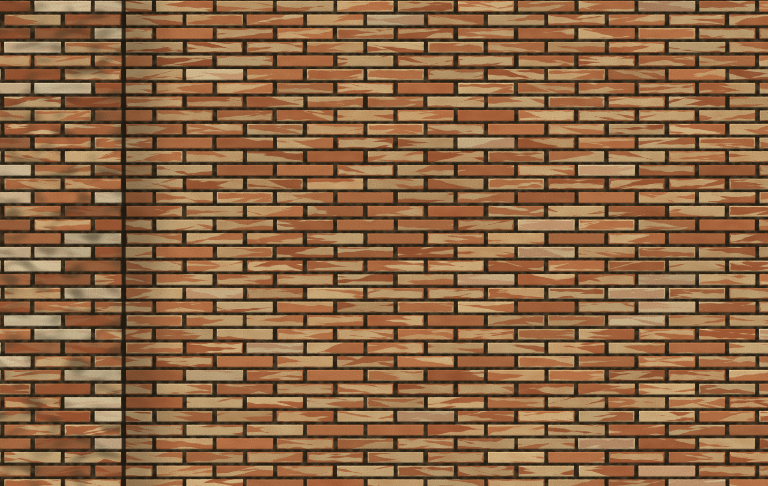
A WebGL 2 fragment shader for this texture:

```glsl
#version 300 es
precision highp float;
// Running-bond wall of long, thin bricks: tan faces smeared with orange wedges,
// dark recessed joints, and a weathered pier at the left behind a shaded corner.
// Each brick is a rounded box; hashes per cell choose its wedges, tone and wear.
uniform vec2 u_resolution;
out vec4 fragColor;

// Layout, in units of the canvas height
const float ROWS = 35.55;
const float COLUMNS = 8.06;                  // bricks per canvas height of width
const vec2 PHASE = vec2(0.06, 0.034);
const vec2 JOINT = vec2(0.0043, 0.0028);     // half widths: upright, level
const float CORNER_X = 0.2545;
const float CORNER_HALF = 0.0042;
const float PIER_SHIFT = 0.02;
const float ROUNDING = 0.0015;
const int WEDGES = 3;

const vec3 TAN = vec3(0.755, 0.635, 0.455);
const vec3 SAND = vec3(0.70, 0.535, 0.355);
const vec3 ORANGE = vec3(0.665, 0.405, 0.245);
const vec3 RUST = vec3(0.57, 0.30, 0.17);
const vec3 PALE = vec3(0.78, 0.73, 0.60);
const vec3 SOOT = vec3(0.25, 0.21, 0.14);
const vec3 GAP = vec3(0.15, 0.12, 0.075);
const vec3 MORTAR = vec3(0.34, 0.27, 0.18);

vec2 hash2(vec2 p) {
  vec3 q = fract(p.xyx * vec3(0.1031, 0.1030, 0.0973));
  q += dot(q, q.yzx + 33.33);
  return fract((q.xx + q.yz) * q.zy);
}

float corner(vec2 cell, vec2 f, vec2 o) {
  return dot(hash2(cell + o) * 2.0 - 1.0, f - o);
}

// Gradient noise, roughly -0.7 to 0.7
float noise(vec2 p) {
  vec2 i = floor(p), f = p - i;
  vec2 u = f * f * f * (f * (f * 6.0 - 15.0) + 10.0);
  return mix(mix(corner(i, f, vec2(0, 0)), corner(i, f, vec2(1, 0)), u.x),
             mix(corner(i, f, vec2(0, 1)), corner(i, f, vec2(1, 1)), u.x), u.y);
}

float roundedBox(vec2 p, vec2 halfSize, float r) {
  vec2 q = abs(p) - halfSize + r;
  return length(max(q, 0.0)) + min(max(q.x, q.y), 0.0) - r;
}

// Orange cover of one brick; p and edge are measured in row heights
float smears(vec2 p, vec2 id, float edge, float soft) {
  float d = -1.0;
  for (int i = 0; i < WEDGES; i++) {
    vec2 a = hash2(id + float(i) * 17.3 + 3.1);
    vec2 b = hash2(id + float(i) * 29.7 + 71.9);
    float tip = (b.x - 0.5) * 3.6;
    float along = (p.x - tip) * (a.y > 0.5 ? 1.0 : -1.0);
    float axis = (fract(a.y * 7.0) - 0.5) * 0.7 + (a.x - 0.5) * 0.55 * (p.x - tip);
    d = max(d, along * mix(0.04, 0.18, b.y) - abs(p.y - axis));
  }
  vec2 kind = hash2(id + 151.7);
  if (kind.x < 0.5) d = max(d, edge + 0.09);           // coloured rim
  if (kind.y < 0.28) d = -d;                           // tan wedges on orange
  if (kind.y > 0.91) d += 0.5;                         // nearly all orange
  d += 0.14 * noise(p * vec2(1.3, 3.5) + id * 5.3);
  return smoothstep(-soft, soft, d);
}

void main() {
  vec2 p = gl_FragCoord.xy / u_resolution.y;
  float pixel = 1.0 / u_resolution.y;
  float pier = 1.0 - step(CORNER_X, p.x);

  // Brick cell: rows count down from the top, even ones shifted by half
  vec2 grid = vec2(p.x * COLUMNS - PHASE.x + pier * PIER_SHIFT,
                   (1.0 - p.y) * ROWS + PHASE.y);
  float row = floor(grid.y);
  grid.x -= 0.5 * (1.0 - mod(row, 2.0));
  vec2 id = vec2(floor(grid.x) + 20.0 + 60.0 * pier, row + 5.0);
  vec2 cellSize = 1.0 / vec2(COLUMNS, ROWS);
  vec2 local = (fract(grid) - 0.5) * cellSize * vec2(1.0, -1.0);
  vec2 tone = hash2(id + 7.7), wear = hash2(id + 311.3);
  float grain = noise(p * 420.0);
  float cloud = noise(p * vec2(28.0, 60.0) + 9.0);

  // Outline with small differences between bricks
  vec2 halfSize = cellSize * 0.5 - JOINT + (wear - 0.5) * vec2(0.0016, 0.0005);
  float box = roundedBox(local, halfSize, ROUNDING) + 0.0005 * noise(p * 190.0);
  float face = 1.0 - smoothstep(-0.7 * pixel, 0.7 * pixel, box);

  // Smeared face
  float soft = max(0.03, 0.7 * pixel * ROWS);
  float cover = smears(local * ROWS, id, box * ROWS, soft);
  vec3 ground = mix(TAN, SAND, clamp(tone.x * 0.8 + cloud * 0.7, 0.0, 1.0));
  vec3 smear = mix(ORANGE, RUST, clamp(tone.y * tone.y + cloud * 0.5, 0.0, 1.0));
  vec3 brick = mix(ground, smear, cover * 0.92);
  brick = mix(brick, PALE, 0.45 * step(0.95, wear.x));

  // Pier: bleached, reddened and sooty bricks
  vec3 aged = mix(brick, PALE, 0.75 * step(0.76, wear.x));
  aged = mix(aged, RUST * 0.92, 0.7 * step(wear.x, 0.28));
  float stain = smoothstep(-0.1, 0.5, noise(p * vec2(22.0, 38.0)));
  brick = mix(brick, mix(aged, SOOT, 0.5 * stain), pier);

  // Worn surface and lit or shaded edges
  brick *= 0.93 + 0.14 * wear.y + 0.10 * grain;
  float rim = smoothstep(-0.0032, -0.0004, box);
  vec2 side = local / halfSize;
  brick *= 1.0 + rim * (0.16 * smoothstep(0.4, 0.9, side.y)
    + 0.10 * step(side.x, -0.95) - 0.30 * smoothstep(0.4, 0.9, -side.y));

  // Joints: patchy mortar under the shadow of the brick above
  float lit = smoothstep(-0.25, 0.4, noise(p * 75.0) + 0.2 * grain);
  vec3 color = mix(mix(GAP, MORTAR, 0.6 * lit), brick, face);

  // Corner groove and the soft shade beside it
  float beside = p.x - CORNER_X;
  color *= 1.0 - 0.22 * (1.0 - pier) * (1.0 - smoothstep(0.02, 0.12, beside));
  float groove = 1.0 - smoothstep(CORNER_HALF - pixel, CORNER_HALF + pixel, abs(beside));
  color = mix(color, GAP * 0.8, 0.88 * groove);
  fragColor = vec4(clamp(color, 0.0, 1.0), 1.0);
}
```
